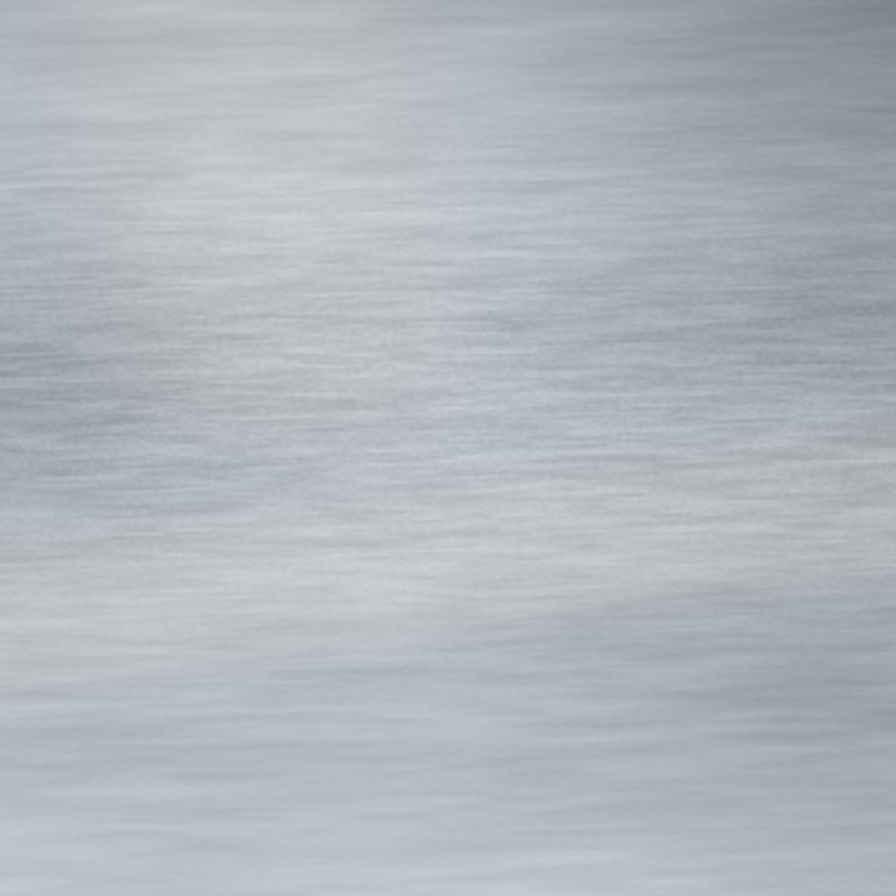
Write a Shadertoy shader that draws this texture.

```glsl
// Brushed metal sheet: soft reflections shade a blue-grey surface, while
// layers of long, thin, randomly offset streaks and a fine grain lie over it.
// The streaks are crisp in a band across the middle and soft above and below.

const vec3 COOL_TINT = vec3(-0.029, 0.000, 0.030);
const vec3 NEUTRAL_TINT = vec3(-0.017, 0.004, 0.010);
const float STREAK_SLOPE = 0.022;

float hash(vec2 cell) {
    uvec2 q = uvec2(ivec2(cell)) * uvec2(1597u, 3812u);
    uint n = (q.x ^ (q.y + 7919u)) * 73851u;
    n = (n ^ (n >> 15)) * 44729u;
    n = (n ^ (n >> 13)) * 60493u;
    return float((n ^ (n >> 16)) & 65535u) / 65535.0;
}

// Signed smooth noise along one row, with a random start per row.
float rowNoise(float x, float row, float seed) {
    float key = row + seed * 1013.0;
    x += 40.0 + 17.0 * hash(vec2(key, 3.0));
    float cell = floor(x);
    float blend = smoothstep(0.0, 1.0, x - cell);
    return mix(hash(vec2(cell, key)), hash(vec2(cell + 1.0, key)), blend) * 2.0 - 1.0;
}

// Noise stretched by the frequency: few cells along x, many along y.
float streaks(vec2 p, vec2 frequency, float seed) {
    vec2 q = p * frequency + vec2(0.0, 50.0);
    float row = floor(q.y);
    float blend = smoothstep(0.0, 1.0, q.y - row);
    return mix(rowNoise(q.x, row, seed), rowNoise(q.x, row + 1.0, seed), blend);
}

// Soft bell around zero.
float bell(float offset, float width) {
    float t = offset / width;
    return exp(-t * t);
}

// Bright reflections: a tilted band and a plume rising from the centre left.
float reflection(vec2 p) {
    float band = bell(p.y - 0.31 - 0.13 * p.x, 0.085);
    float plume = bell(p.x - 0.40 + 0.14 * p.y, 0.20) * smoothstep(0.42, 0.65, p.y);
    return clamp(band + plume, 0.0, 1.0);
}

// Broad light and shade without any texture.
float shading(vec2 p, float shine) {
    float light = 0.744 + 0.032 * shine;
    float rightEdge = smoothstep(0.48, 1.08, p.x);
    light -= rightEdge * (0.065 + 0.105 * smoothstep(0.35, 1.0, p.y));
    light -= 0.035 * rightEdge * bell(p.y - 0.20, 0.13);
    light -= 0.075 * bell(p.x, 0.24) * bell(p.y - 0.58, 0.20);
    light -= 0.020 * bell(p.y - 0.57 - 0.04 * p.x, 0.08);
    light -= 0.018 * bell(p.y - 0.19 - 0.08 * p.x, 0.08);
    light -= 0.055 * smoothstep(0.83, 1.03, p.y);
    light += 0.030 * smoothstep(0.14, 0.0, p.y);
    return light;
}

// Streak layers from fine to broad, the fine ones fading out of focus.
float brushing(vec2 p, float focus) {
    float fine = streaks(p, vec2(22.0, 250.0), 1.0);
    float medium = streaks(p, vec2(11.0, 125.0), 2.0);
    float broad = streaks(p, vec2(6.0, 62.0), 3.0);
    float wide = streaks(p, vec2(2.5, 24.0), 4.0);
    return fine * mix(0.008, 0.032, focus) + medium * mix(0.018, 0.024, focus)
         + broad * mix(0.019, 0.010, focus) + wide * 0.010;
}

void mainImage(out vec4 fragColor, in vec2 fragCoord) {
    vec2 p = fragCoord / iResolution.xy;
    float focus = bell(p.y - 0.56, 0.25);

    // Tilt the brushing and let it waver slightly.
    vec2 brushed = p - vec2(0.0, STREAK_SLOPE * p.x);
    brushed.y += 0.0016 * streaks(p, vec2(14.0, 20.0), 5.0);

    float shine = reflection(p);
    float grain = streaks(p, vec2(190.0, 270.0), 6.0);
    float light = shading(p, shine) + brushing(brushed, focus);
    light += grain * mix(0.006, 0.019, focus);

    vec3 color = light + mix(COOL_TINT, NEUTRAL_TINT, shine);
    fragColor = vec4(clamp(color, 0.0, 1.0), 1.0);
}
```
